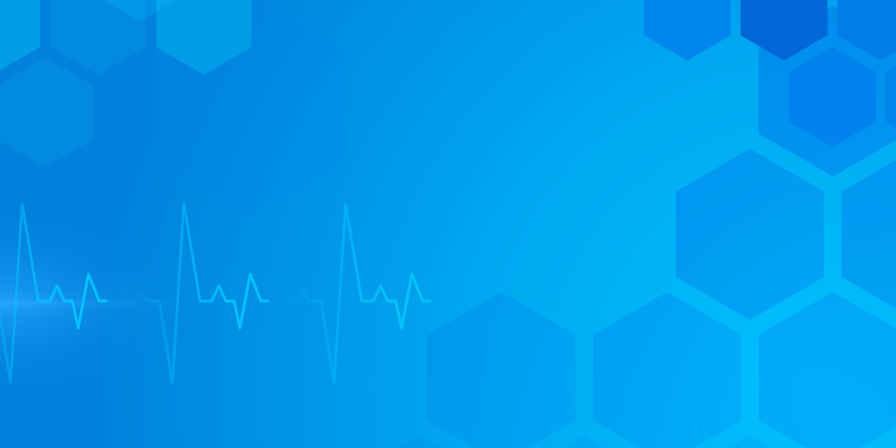
This background is drawn by a Shadertoy shader. Its source:

```glsl
#define LIGHT_CENTRE vec2(1.80, 0.14)
#define SKY_NEAR vec3(0.00, 0.755, 1.00)
#define SKY_MID vec3(0.00, 0.665, 0.945)
#define SKY_FAR vec3(0.00, 0.505, 0.86)
#define AZURE vec3(0.00, 0.52, 0.93)
#define NAVY vec3(0.00, 0.38, 0.82)
#define CYAN vec3(0.00, 0.78, 1.00)
#define PULSE_PERIOD 0.361
#define PULSE_PEAK_X 0.0495
#define PULSE_BASE_Y 0.328
#define PULSE_HALF_WIDTH 0.003

const int PULSE_POINTS = 17;
const vec2 pulse[PULSE_POINTS] = vec2[](
    vec2(-.148, .057), vec2(-.128, 0.), vec2(-.112, 0.), vec2(-.096, .023),
    vec2(-.081, 0.), vec2(-.055, 0.), vec2(-.026, -.182), vec2(0., .216),
    vec2(.036, 0.), vec2(.062, 0.), vec2(.078, .034), vec2(.094, 0.),
    vec2(.112, 0.), vec2(.125, -.060), vec2(.148, .060), vec2(.172, 0.),
    vec2(.188, 0.));

// Antialiased coverage of a signed distance in canvas heights
float fill(float d) {
    return clamp(0.5 - d * iResolution.y, 0.0, 1.0);
}

// Hexagon with a vertex at the top
float hexagon(vec2 p, float radius) {
    p = abs(p);
    return max(p.x, dot(p, vec2(0.5, 0.866))) - 0.866 * radius;
}

// Staggered hexagon lattice: xy = nearest cell centre, z = distance
vec3 hexLattice(vec2 p, vec2 origin, vec2 pitch, float radius) {
    vec2 period = pitch * vec2(1.0, 2.0);
    vec2 shifted = origin + pitch * vec2(0.5, 1.0);
    vec2 a = origin + period * round((p - origin) / period);
    vec2 b = shifted + period * round((p - shifted) / period);
    float da = hexagon(p - a, radius);
    float db = hexagon(p - b, radius);
    return da < db ? vec3(a, da) : vec3(b, db);
}

float segment(vec2 p, vec2 a, vec2 b) {
    vec2 ab = b - a;
    return length(p - a - ab * clamp(dot(p - a, ab) / dot(ab, ab), 0.0, 1.0));
}

// Three repeated heartbeats, each fading in from its left end
float heartbeat(vec2 p) {
    float start = PULSE_PEAK_X - 0.161;
    float beat = floor((p.x - start) / PULSE_PERIOD);
    vec2 q = p - vec2(PULSE_PEAK_X + beat * PULSE_PERIOD, PULSE_BASE_Y);
    float d = 1.0;
    for (int i = 1; i < PULSE_POINTS; i++)
        d = min(d, segment(q, pulse[i - 1], pulse[i]));
    float fade = mix(0.05, 0.95, smoothstep(-0.15, 0.14, q.x));
    return fill(d - PULSE_HALF_WIDTH) * fade * step(beat, 2.5);
}

vec3 background(vec2 p) {
    float d = distance(p, LIGHT_CENTRE);
    vec3 col = mix(SKY_NEAR, SKY_MID, clamp(d / 0.7, 0.0, 1.0));
    return mix(col, SKY_FAR, clamp((d - 0.7) / 0.9, 0.0, 1.0));
}

void mainImage(out vec4 fragColor, in vec2 fragCoord) {
    vec2 p = fragCoord / iResolution.y;
    vec3 col = background(p);

    // Large honeycomb on the right, deeper towards the top
    vec3 cell = hexLattice(p, vec2(1.674, 0.477), vec2(0.370, 0.320), 0.191);
    float shown = step(1.797 - 1.1 * (0.797 - cell.y), cell.x);
    float depth = 0.22 + 0.55 * cell.y + 0.5 * dot(p - cell.xy, vec2(-0.5, 0.5));
    col = mix(col, AZURE, shown * depth * fill(cell.z));

    // Small dark cells in the top right corner
    cell = hexLattice(p, vec2(1.750, 0.977), vec2(0.216, 0.193), 0.112);
    shown = step(1.50 + 1.4 * (0.977 - cell.y), cell.x) * step(0.7, cell.y);
    vec3 tint = mix(NAVY, AZURE, smoothstep(0.0, 0.24, distance(cell.xy, vec2(1.80, 0.98))));
    col = mix(col, tint, 0.95 * shown * fill(cell.z));

    // Faint hexagon behind the top left cells
    col = mix(col, AZURE, 0.22 * fill(hexagon(p - vec2(0.560, 0.766), 0.247)));

    // Top left cells, alternately blue and cyan
    cell = hexLattice(p, vec2(0.219, 0.956), vec2(0.236, 0.207), 0.1225);
    shown = step(cell.x, 0.2 + 1.6 * (cell.y - 0.749));
    float bright = step(0.15, abs(cell.x - 0.219));
    tint = mix(vec3(0.01, 0.545, 0.88), vec3(0.01, 0.62, 0.91), bright);
    col = mix(col, tint, 0.95 * shown * fill(cell.z));
    col = mix(col, CYAN, 0.22 * fill(hexagon(p - vec2(0.3125, 1.0755), 0.1225)));

    // Glow and streak at the left edge
    vec2 g = p - vec2(0.0, PULSE_BASE_Y - 0.005);
    float halo = exp(-dot(g * g, vec2(25.0, 90.0)));
    float streak = exp(-g.x * g.x * 14.0 - abs(g.y) * 70.0);
    col += vec3(0.08, 0.08, 0.08) * halo + vec3(0.07, 0.07, 0.05) * streak;

    col = mix(col, CYAN, heartbeat(p));
    fragColor = vec4(clamp(col, 0.0, 1.0), 1.0);
}
```
